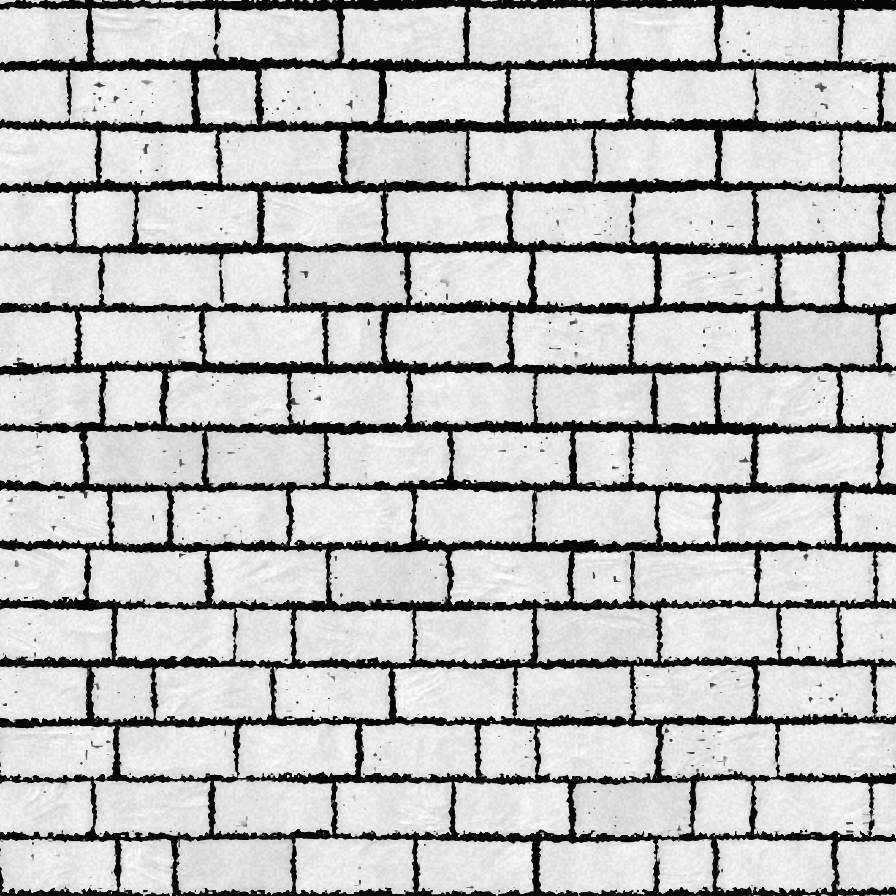
Give the GLSL for this texture, as a WebGL 2 fragment shader.

```glsl
#version 300 es
precision highp float;
// Whitewashed brick wall with rough black joints, in fifteen running-bond courses.

uniform vec2 u_resolution;
out vec4 outColor;

const int COURSES = 15;
const float COURSE_RATE = 14.49;      // courses per canvas height, at the top
const float COURSE_SHRINK = 0.608;    // courses get slightly lower downwards
const float TOP_MARGIN = 0.004;
const vec2 BRICK_WIDTH = vec2(0.1395, 0.1328);  // top, bottom
const vec2 FIRST_JOINT = vec2(0.103, 0.077);    // even, odd courses
const float JOINT_DRIFT = 0.0023;     // shift of the bond per course
const vec2 BED_HALF = vec2(0.0051, 0.0040);     // bed joint half width: top, bottom
const float HEAD_HALF = 0.0029;       // upright joint half width
const vec3 JOINT_BLACK = vec3(0.02);
const vec3 PAINT_WHITE = vec3(0.915);
const vec3 PIT_GREY = vec3(0.25);
// Whole bricks laid before the half brick of each course (9: none).
const int HALF_AFTER[COURSES] = int[](9, 1, 9, 0, 1, 2, 0, 4, 0, 4, 1, 0, 3, 5, 0);

float hash(vec2 p) {
    return fract(sin(dot(p, vec2(12.9898, 78.233))) * 43758.5453);
}

float noise(vec2 p) {
    vec2 i = floor(p), f = fract(p);
    f = f * f * (3.0 - 2.0 * f);
    return mix(mix(hash(i), hash(i + vec2(1, 0)), f.x),
               mix(hash(i + vec2(0, 1)), hash(i + vec2(1, 1)), f.x), f.y);
}

// Ridged, warped height field of the trowelled paint.
float paintHeight(vec2 p) {
    vec2 q = p * vec2(26.0, 42.0);
    q += 2.2 * vec2(noise(q * 0.6), noise(q * 0.6 + 7.3));
    float sum = 0.0, amp = 0.5;
    for (int i = 0; i < 4; i++) {
        sum += amp * (1.0 - abs(2.0 * noise(q) - 1.0));
        q = q * 2.03 + 5.7;
        amp *= 0.5;
    }
    return sum;
}

// Left and right joint of the brick at u, in brick widths.
vec2 brickSpan(float u, float firstHalf, float secondHalf) {
    if (u < firstHalf) return floor(u) + vec2(0, 1);
    if (u < firstHalf + 0.5) return firstHalf + vec2(0, 0.5);
    if (u < secondHalf) return floor(u - 0.5) + vec2(0.5, 1.5);
    if (u < secondHalf + 0.5) return secondHalf + vec2(0, 0.5);
    return floor(u) + vec2(0, 1);
}

void main() {
    vec2 p = gl_FragCoord.xy / u_resolution;
    float soft = max(0.0008, 0.7 / u_resolution.y);

    // Courses, counted from the top, with wavy beds
    float t = 1.0 - p.y - TOP_MARGIN;
    t += 0.004 * (noise(vec2(p.x * 6.0, t * 14.0)) - 0.5);
    t += 0.0018 * (noise(p * vec2(38.0, 20.0)) - 0.5);
    float k = t * (COURSE_RATE + COURSE_SHRINK * t);
    float course = clamp(floor(k), 0.0, float(COURSES - 1));
    float bed = floor(k + 0.5);
    float bedOffset = (k - bed) / float(COURSES);

    // Bricks along the course
    float odd = mod(course, 2.0);
    float width = mix(BRICK_WIDTH.x, BRICK_WIDTH.y, course / float(COURSES));
    float start = mix(FIRST_JOINT.x, FIRST_JOINT.y, odd) + JOINT_DRIFT * min(course, 12.0);
    float x = p.x + 0.003 * (noise(p * vec2(12.0, 45.0)) - 0.5);
    float u = (x - start) / width;
    float firstHalf = float(HALF_AFTER[int(course)]);
    float secondHalf = odd > 0.5 ? 99.0 : firstHalf + 4.5;
    vec2 span = brickSpan(u, firstHalf, secondHalf);
    vec2 id = vec2(span.x, course);
    vec2 jitter = vec2(hash(id), hash(vec2(span.y, course))) - 0.5;
    vec2 gaps = abs(u - span - 0.035 * jitter) * width;
    float headDist = min(gaps.x, gaps.y);
    float joint = gaps.x < gaps.y ? span.x : span.y;

    // Painted faces: tone, mottling, relief lit from one side
    float tone = hash(id + 3.1);
    float greyBrick = smoothstep(0.88, 0.95, tone) * 0.05;
    vec2 q = p + 7.0 * hash(id + 8.7);
    vec2 lightStep = vec2(0.0009, -0.0013);
    float relief = paintHeight(q + lightStep) - paintHeight(q - lightStep);
    float rough = mix(0.35, 1.1, hash(id + 5.3)) * smoothstep(0.2, 0.75, noise(q * 22.0));
    float shade = 0.28 * rough * relief - greyBrick + 0.02 * (tone - 0.5);
    shade += 0.05 * (noise(q * vec2(45.0, 16.0)) - 0.5) + 0.07 * (noise(p * 390.0) - 0.5);
    shade -= 0.05 * smoothstep(0.012, 0.003, min(headDist, abs(bedOffset)));
    vec3 color = min(PAINT_WHITE + shade, 0.985);

    // Pits, in loose clusters
    float pits = smoothstep(0.86, 0.95, noise(q * vec2(170.0, 210.0)));
    pits *= smoothstep(0.62, 0.8, noise(q * 17.0));
    color = mix(color, PIT_GREY, pits);

    // Bed joints: grainier on the upper side, and lower down the wall
    float grain = 0.65 * noise(p * 330.0) + 0.35 * noise(p * 150.0 + 9.0) - 0.5;
    float bedHalf = mix(BED_HALF.x, BED_HALF.y, bed / float(COURSES));
    bedHalf *= mix(0.7, 1.3, noise(vec2(p.x * 11.0, bed * 5.3)));
    float bedGrain = bedOffset < 0.0 ? mix(0.008, 0.012, t) : 0.0045;
    float bedInk = smoothstep(-soft, soft, bedHalf - abs(bedOffset) + bedGrain * grain);

    // Upright joints: thinner, some worn
    float headHalf = HEAD_HALF * mix(0.5, 1.25, sqrt(hash(vec2(joint, course) + 1.9)));
    headHalf *= mix(0.75, 1.25, noise(vec2(joint * 3.0, p.y * 70.0)));
    float headInk = smoothstep(-soft, soft, headHalf - headDist + 0.0055 * grain);

    color = mix(color, JOINT_BLACK, max(bedInk, headInk));
    outColor = vec4(color, 1.0);
}
```
